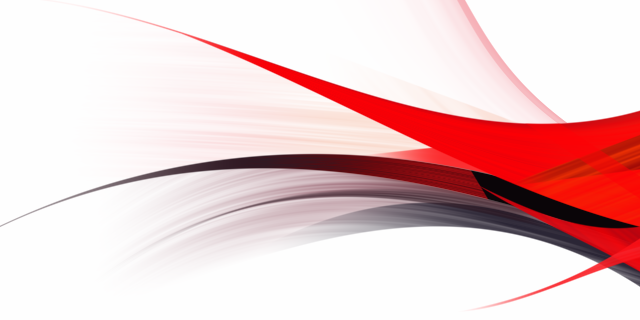
This background is drawn by a Shadertoy shader. Its source:

```glsl
#define RED vec3(0.99, 0.0, 0.02)
#define CRIMSON vec3(0.70, 0.02, 0.08)
#define MAROON vec3(0.34, 0.01, 0.03)
#define PLUM vec3(0.17, 0.08, 0.12)
#define SLATE vec3(0.17, 0.15, 0.21)
#define MAUVE vec3(0.62, 0.42, 0.47)
#define PEACH vec3(0.96, 0.72, 0.62)
#define ROSE vec3(0.93, 0.40, 0.45)
#define ORANGE vec3(0.96, 0.22, 0.01)
#define STREAK_DENSITY 70.0

float hash(vec2 p) {
    vec3 q = fract(vec3(p.xyx) * 0.1031);
    q += dot(q, q.yzx + 33.33);
    return fract((q.x + q.y) * q.z);
}

float noise(vec2 p) {
    vec2 i = floor(p), f = fract(p);
    f = f * f * (3.0 - 2.0 * f);
    return mix(mix(hash(i), hash(i + vec2(1, 0)), f.x),
               mix(hash(i + vec2(0, 1)), hash(i + vec2(1, 1)), f.x), f.y);
}

// Fine fibres that run along x, at two scales
float fibres(float x, float across) {
    return 0.6 * noise(vec2(x * 2.0, across * STREAK_DENSITY))
         + 0.4 * noise(vec2(x * 3.0 + 7.0, across * STREAK_DENSITY * 2.7));
}

// Cubic through four heights k, evenly spaced from a to b
float curve(float x, float a, float b, vec4 k) {
    float t = 3.0 * (x - a) / (b - a);
    float u = t - 1.0, v = t - 2.0, w = t - 3.0;
    return dot(k, vec4(-u * v * w / 6.0, t * v * w / 2.0, -t * u * w / 2.0, t * u * v / 6.0));
}

// Smooth-edged side test: one where d is positive
float side(float d) {
    float px = 1.0 / iResolution.y;
    return smoothstep(-px, px, d);
}

float band(float y, float lo, float hi) {
    return side(y - lo) * side(hi - y);
}

void paint(inout vec3 col, vec3 ink, float alpha) {
    col = mix(col, ink, clamp(alpha, 0.0, 1.0));
}

void mainImage(out vec4 fragColor, in vec2 fragCoord) {
    vec2 p = fragCoord / iResolution.xy * vec2(2.0, 1.0);
    float x = p.x, y = p.y;
    vec3 col = vec3(0.998);

    // Guide curves
    float ribbonTop = curve(x, 0.156, 2.0, vec4(1.0, 0.831, 0.646, 0.654));
    float ribbonLow = curve(x, 0.495, 2.0, vec4(0.922, 0.706, 0.471, 0.292));
    ribbonLow = min(ribbonLow, ribbonTop - 0.004);
    float arcTop = curve(x, 0.0, 1.5625, vec4(0.294, 0.471, 0.518, 0.448));
    float arcLow = curve(x, 0.0, 1.5625, vec4(0.291, 0.451, 0.4635, 0.367));
    float slateTop = curve(x, 0.781, 2.0, vec4(0.206, 0.354, 0.336, 0.154));
    float slateLow = curve(x, 0.781, 2.0, vec4(0.1875, 0.281, 0.271, 0.104));
    float veinY = curve(x, 0.286, 1.719, vec4(0.115, 0.352, 0.388, 0.297));

    // Upper right veil with a folded rim
    float rim = curve(y, 1.0, 0.617, vec4(1.453, 1.529, 1.628, 1.771)) - x;
    float above = side(y - ribbonTop);
    float pleats = noise(vec2(rim * 55.0, y * 2.0));
    paint(col, ROSE, above * side(rim) * exp(-rim * 9.0) * (0.16 + 0.18 * pleats));
    paint(col, ROSE, above * band(rim, 0.0, 0.035 * (1.2 - 0.5 * y)) * 0.30);
    float wedge = side(0.83 - 0.37 * (x - 1.04) - y) * side(rim);
    paint(col, PEACH, above * wedge * smoothstep(0.95, 1.7, x) * (0.15 + 0.3 * pleats));

    // Pale fan between the ribbon and the dark arc
    float fibre = fibres(x, y + 0.04 * x * x);
    float fan = band(y, arcTop, ribbonLow) * smoothstep(0.15, 1.4, x);
    fan *= 0.25 + 0.75 * exp(-7.0 * abs(y - 0.57));
    paint(col, mix(ROSE, PEACH, smoothstep(0.5, 1.1, x)), fan * (0.10 + 0.75 * fibre));
    float flare = 0.513 + 0.11 * (x - 1.12);
    paint(col, RED, band(y, arcTop, flare) * smoothstep(1.08, 1.4, x) * 0.8);

    // Mauve fan under the dark arc
    float sweep = fibres(x, y - veinY);
    float lower = band(y, slateLow, arcLow) * smoothstep(0.25, 1.35, x);
    lower *= smoothstep(-0.02, 0.14, y - slateLow);
    paint(col, MAUVE, lower * (0.25 + 0.9 * sweep));
    paint(col, PLUM, lower * smoothstep(1.05, 1.65, x) * (0.4 + 0.6 * sweep));
    paint(col, MAROON, lower * smoothstep(0.0, 0.08, y - veinY) * smoothstep(1.0, 1.5, x) * 0.7);

    // Slate band and the thin veins over it
    float slate = band(y, slateLow, slateTop);
    float depth = (y - slateLow) / max(slateTop - slateLow, 0.01);
    paint(col, SLATE, slate * smoothstep(0.8, 1.65, x) * (0.55 + 0.25 * depth + 0.5 * sweep));
    for (int i = 0; i < 4; i++) {
        float k = float(i);
        float line = veinY + k * 0.014 * (x - 0.75);
        float width = 0.003 + 0.010 * smoothstep(0.5, 1.5, x);
        float fade = smoothstep(0.25, 1.3, x) * (1.0 - smoothstep(1.6, 1.75, x));
        paint(col, PLUM, band(y, line - width, line) * fade * (0.55 - 0.1 * k));
    }

    // Dark arc: plum, then maroon, then black
    float across = (y - arcLow) / max(arcTop - arcLow, 0.01);
    float grain = fibres(x, across * 0.25);
    vec3 arcInk = mix(PLUM, MAROON, smoothstep(0.75, 1.25, x + 0.25 * (grain - 0.5)));
    arcInk += vec3(0.30, 0.02, 0.02) * grain * smoothstep(1.0, 1.4, x);
    arcInk = mix(arcInk, vec3(0.02, 0.0, 0.01), side(x - 1.50 - 0.6 * (0.42 - y)));
    paint(col, arcInk, band(y, arcLow, arcTop) * (0.50 + 0.48 * smoothstep(0.1, 0.8, x)));

    // Red strip beneath the black fold
    float stripTop = curve(x, 1.5625, 2.0, vec4(0.388, 0.328, 0.292, 0.292));
    float stripLow = curve(x, 1.5625, 2.0, vec4(0.380, 0.302, 0.229, 0.151));
    vec3 stripInk = mix(CRIMSON, RED, fibres(x, (y + 0.75 * x) * 0.5));
    paint(col, stripInk, band(y, stripLow, stripTop) * side(x - 1.5) * 0.92);

    // Main red ribbon
    float ribbon = band(y, ribbonLow, ribbonTop);
    float inner = (y - ribbonLow) / max(ribbonTop - ribbonLow, 0.01);
    float silk = fibres(x, inner * 0.3);
    vec3 ribbonInk = mix(RED, CRIMSON, 0.25 * silk * silk);
    ribbonInk = mix(ribbonInk, CRIMSON, smoothstep(0.86, 1.0, inner) * 0.6);
    ribbonInk += vec3(0.0, 0.09, 0.03) * smoothstep(1.6, 2.0, x) * silk;
    paint(col, ribbonInk, ribbon * (0.05 + 0.95 * smoothstep(0.2, 0.85, x)));

    // Orange and brown folds inside the right end
    float foldTop = 0.414 + 0.375 * (x - 1.5625);
    float foldMid = 0.414 + 0.13 * (x - 1.5625);
    float fold = ribbon * smoothstep(1.56, 1.75, x);
    float glow = fibres(x, (y - foldTop) * 0.8);
    paint(col, mix(RED, ORANGE, glow), fold * side(foldTop - y) * 0.75);
    paint(col, mix(MAROON, ORANGE, glow), fold * band(y, foldMid, foldTop) * 0.65);
    float crease = 0.617 - 0.66 * (x - 1.745);
    paint(col, RED, ribbon * band(y, crease - 0.07, crease) * side(x - 1.6) * 0.55);

    // Red sliver at the lower right
    float sliverTop = curve(x, 1.458, 2.0, vec4(0.031, 0.078, 0.151, 0.255));
    float sliverLow = curve(x, 1.458, 2.0, vec4(0.028, 0.070, 0.135, 0.195));
    vec3 sliverInk = mix(RED, ROSE, 0.35 * fibres(x, y - sliverLow));
    paint(col, sliverInk, band(y, sliverLow, sliverTop) * smoothstep(1.4, 1.75, x) * 0.88);

    fragColor = vec4(col, 1.0);
}
```
